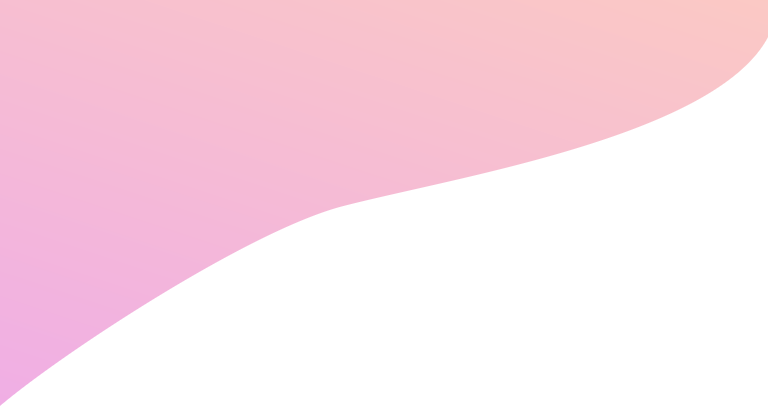
Give the GLSL for this background, as a Shadertoy shader.

```glsl
// A pink to peach gradient above a smooth S-shaped curve on white.

// Colours
const vec3 PAPER  = vec3(1.0);
const vec3 ORCHID = vec3(0.941, 0.682, 0.898);
const vec3 PEACH  = vec3(0.984, 0.788, 0.770);

// Gradient weights: 0 at the lower left corner, 1 at the upper right
const vec2 GRADIENT = vec2(0.384, 0.616);

// Control points of the two cubic curves, in canvas fractions
const vec2 START        = vec2(0.000, 0.005);
const vec2 START_HANDLE = vec2(0.078, 0.130);
const vec2 JOIN_LEFT    = vec2(0.319, 0.429);
const vec2 JOIN         = vec2(0.443, 0.493);
const vec2 JOIN_RIGHT   = vec2(0.586, 0.564);
const vec2 END_HANDLE   = vec2(0.931, 0.664);
const vec2 END          = vec2(1.000, 0.909);

const int SOLVER_STEPS = 18;

vec2 bezier(vec2 a, vec2 b, vec2 c, vec2 d, float t) {
    float s = 1.0 - t;
    return s*s*s*a + 3.0*s*s*t*b + 3.0*s*t*t*c + t*t*t*d;
}

vec2 bezierTangent(vec2 a, vec2 b, vec2 c, vec2 d, float t) {
    float s = 1.0 - t;
    return 3.0 * (s*s*(b - a) + 2.0*s*t*(c - b) + t*t*(d - c));
}

// Signed distance in pixels to the curve, positive above it
float curveDistance(vec2 uv) {
    bool left = uv.x < JOIN.x;
    vec2 a = left ? START : JOIN;
    vec2 b = left ? START_HANDLE : JOIN_RIGHT;
    vec2 c = left ? JOIN_LEFT : END_HANDLE;
    vec2 d = left ? JOIN : END;

    // Bisect for the parameter whose x matches
    float t = 0.5;
    float stepSize = 0.25;
    for (int i = 0; i < SOLVER_STEPS; i++) {
        t += bezier(a, b, c, d, t).x < uv.x ? stepSize : -stepSize;
        stepSize *= 0.5;
    }

    // Project the offset onto the curve normal
    vec2 offset = (uv - bezier(a, b, c, d, t)) * iResolution.xy;
    vec2 tangent = normalize(bezierTangent(a, b, c, d, t) * iResolution.xy);
    return dot(offset, vec2(-tangent.y, tangent.x));
}

void mainImage(out vec4 fragColor, in vec2 fragCoord) {
    vec2 uv = fragCoord / iResolution.xy;
    vec3 blush = mix(ORCHID, PEACH, dot(uv, GRADIENT));

    // One pixel of smoothing along the edge
    float coverage = clamp(curveDistance(uv) + 0.5, 0.0, 1.0);
    fragColor = vec4(mix(PAPER, blush, coverage), 1.0);
}
```
